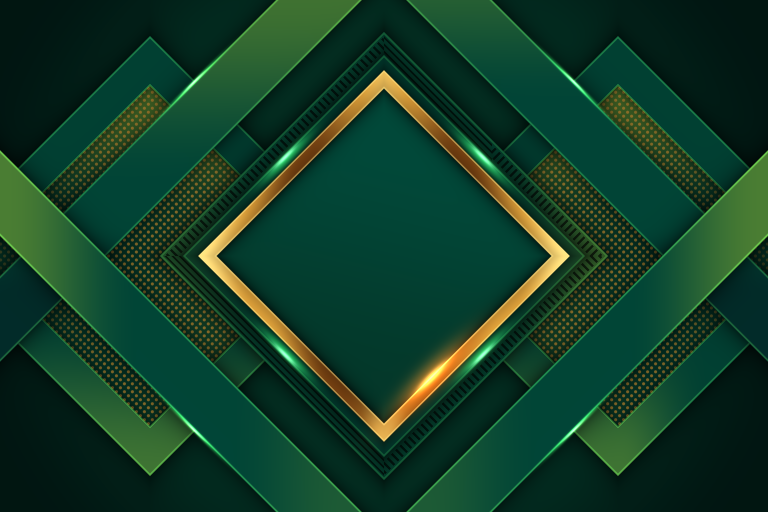
Reproduce this background procedurally as a WebGL 2 fragment shader.

```glsl
#version 300 es
precision highp float;
// Emerald ribbons and dotted squares woven behind a gold-framed diamond.

#define BAND_NEAR 0.543   // ribbon edges, in diagonal units
#define BAND_FAR 0.711
#define SQUARE_MID 0.457  // centre of the side squares
#define SQUARE_OUT 0.430
#define SQUARE_IN 0.334
#define GOLD_OUT 0.363
#define GOLD_IN 0.327
#define PLATE_OUT 0.438
#define DOT_PITCH 0.0156
#define TICK_PITCH 0.0165
#define SHADOW 0.50

uniform vec2 u_resolution;
out vec4 fragColor;

const vec3 NIGHT = vec3(0.004, 0.085, 0.068);
const vec3 FOREST = vec3(0.012, 0.200, 0.145);
const vec3 TEAL = vec3(0.005, 0.285, 0.225);
const vec3 LEAF = vec3(0.290, 0.490, 0.200);
const vec3 RIM = vec3(0.160, 0.360, 0.120);
const vec3 BROWN = vec3(0.420, 0.230, 0.060);
const vec3 GOLD = vec3(0.800, 0.580, 0.210);
const vec3 PALE = vec3(1.000, 0.900, 0.530);

float aa; // edge softness along a diagonal axis

float fill(float d) { return 1.0 - smoothstep(-aa, aa, d); }

float line(float d, float w) { return 1.0 - smoothstep(w, w + 1.5 * aa, abs(d)); }

float fall(float a, float b, float x) { return 1.0 - smoothstep(a, b, x); }

float boxDist(vec2 q, float r) { q = abs(q); return max(q.x, q.y) - r; }

float bandDist(float s) {
    return abs(s - 0.5 * (BAND_NEAR + BAND_FAR)) - 0.5 * (BAND_FAR - BAND_NEAR);
}

float glint(float along, float across, float len, float wid) {
    return exp(-along * along / (len * len) - across * across / (wid * wid));
}

// A raised sheet: soft shadow outside, flat fill, thin lit rim
void sheet(inout vec3 c, float d, vec3 body, float rim) {
    c *= 1.0 - SHADOW * exp(-max(d, 0.0) / 0.026);
    c = mix(c, body, fill(d));
    c += RIM * rim * line(d + 0.003, 0.001);
}

// Side squares with a sunken panel of gold dots
void sideSquare(inout vec3 c, vec2 p, vec2 diag) {
    float ax = abs(p.x);
    float lit = fall(-0.43, -0.10, p.y);
    lit *= p.x > 0.0 ? fall(0.46, 0.64, ax) : 1.0;
    lit = max(lit, 0.4 * fall(0.20, 0.34, ax) * fall(-0.2, 0.0, p.y));
    vec2 q = diag - SQUARE_MID;
    sheet(c, boxDist(q, SQUARE_OUT), mix(TEAL * 0.88, LEAF, lit * 0.85), 0.6);

    float inner = boxDist(q, SQUARE_IN);
    float bright = smoothstep(0.08, 0.30, p.y) * 0.75 + 0.25 * fall(0.25, 0.55, ax);
    vec3 panel = mix(FOREST, LEAF * vec3(1.1, 0.92, 0.75), min(bright, 0.85));
    vec2 cell = fract(diag / DOT_PITCH) - 0.5;
    float soft = aa / DOT_PITCH;
    float dots = fall(0.27 - soft, 0.27 + soft, length(cell));
    float fade = 0.80 - 0.45 * smoothstep(0.50, 0.74, ax);
    panel = mix(panel, GOLD * 0.92, dots * fade);
    panel *= 1.0 - 0.5 * exp(min(inner, 0.0) / 0.018);
    c = mix(c, panel, fill(inner));
    c += RIM * 0.7 * line(inner, 0.001);
}

// Ribbons: the rising one passes below the falling one
void ribbons(inout vec3 c, vec2 p, vec2 diag) {
    float ax = abs(p.x);
    float rise = p.x < 0.0 ? 0.9 * smoothstep(0.14, 0.52, p.y) : 0.6 * smoothstep(0.30, 0.56, p.y);
    vec3 under = mix(TEAL * 0.94, LEAF * 0.95, rise);
    under = mix(FOREST * vec3(0.7, 0.85, 1.1), under, smoothstep(-0.08, 0.06, p.y));
    sheet(c, bandDist(diag.x), under, 0.6);
    float ends = smoothstep(0.48, 0.74, ax) + 0.38 * fall(0.08, 0.30, ax);
    sheet(c, bandDist(diag.y), mix(TEAL * 0.95, LEAF, ends), 0.75);
}

// Stepped plate with ticks, then the gold frame and its panel
void diamond(inout vec3 c, vec2 p) {
    float ax = abs(p.x), d = ax + abs(p.y);
    float tip = smoothstep(0.22, 0.43, ax) * (p.x > 0.0 ? 0.85 : 0.5);
    sheet(c, d - PLATE_OUT, mix(FOREST * 1.25, LEAF * 0.85, tip), 0.4);
    float along = fract((ax - abs(p.y)) / TICK_PITCH) - 0.5;
    float tick = line(along * TICK_PITCH, 0.0018) * line(d - 0.415, 0.012);
    float groove = line(fract(d / 0.014) * 0.014 - 0.007, 0.001) * line(d - 0.415, 0.018);
    bool ticked = p.x * p.y < 0.0 || (p.y > 0.0 && ax > 0.21);
    c *= 1.0 - 0.65 * (ticked ? tick : groove);
    sheet(c, d - 0.393, mix(TEAL * 0.85, LEAF * 0.75, tip * 0.7), 0.45);

    float darkSpot = p.y > 0.0 ? 0.155 : 0.095;
    vec3 metal = mix(BROWN, GOLD, smoothstep(0.01, 0.13, abs(ax - darkSpot)));
    metal = mix(metal, PALE, 0.85 * smoothstep(0.26, 0.36, ax) + 0.35 * fall(0.0, 0.05, ax));
    metal *= 0.92 + 0.16 * smoothstep(GOLD_IN, GOLD_OUT, d);
    float edges = line(d - GOLD_OUT + 0.002, 0.001) + line(d - GOLD_IN - 0.002, 0.001);
    metal = mix(metal, PALE, edges * 0.45);
    sheet(c, d - GOLD_OUT, metal, 0.0);

    vec3 panel = mix(vec3(0.014, 0.220, 0.165), TEAL, smoothstep(-0.28, 0.25, p.y + 0.25 * p.x));
    panel *= 1.0 - 0.65 * exp(min(d - GOLD_IN, 0.0) / 0.016);
    c = mix(c, panel, fill(d - GOLD_IN));
}

// Sparks of light on the edges
void glows(inout vec3 c, vec2 p, vec2 diag) {
    float ax = abs(p.x), ay = abs(p.y), d = ax + ay, slide = ax - ay;
    vec3 green = vec3(0.20, 0.85, 0.35);
    c += green * 0.65 * glint(slide, d - 0.381, 0.085, 0.013);
    c += vec3(0.55) * glint(slide, d - 0.386, 0.035, 0.005);
    c += green * 0.7 * glint(slide - 0.03, d - BAND_FAR, 0.10, 0.005);
    c += vec3(0.6, 0.7, 0.5) * glint(slide - 0.03, d - BAND_FAR, 0.035, 0.003);
    vec2 ember = vec2(p.x + p.y + 0.143, p.x - p.y - 0.330);
    c += vec3(1.0, 0.48, 0.08) * 0.65 * glint(ember.x, ember.y, 0.14, 0.034);
    c += vec3(1.0, 0.80, 0.40) * glint(ember.x, ember.y, 0.055, 0.010);
}

void main() {
    vec2 p = (gl_FragCoord.xy - 0.5 * u_resolution) / u_resolution.y;
    vec2 diag = vec2(abs(p.x) + p.y, abs(p.x) - p.y);
    aa = 1.0 / u_resolution.y;

    vec3 color = mix(FOREST, NIGHT, smoothstep(0.40, 0.85, length(p)));
    sideSquare(color, p, diag);
    ribbons(color, p, diag);
    diamond(color, p);
    glows(color, p, diag);
    fragColor = vec4(clamp(color, 0.0, 1.0), 1.0);
}
```
